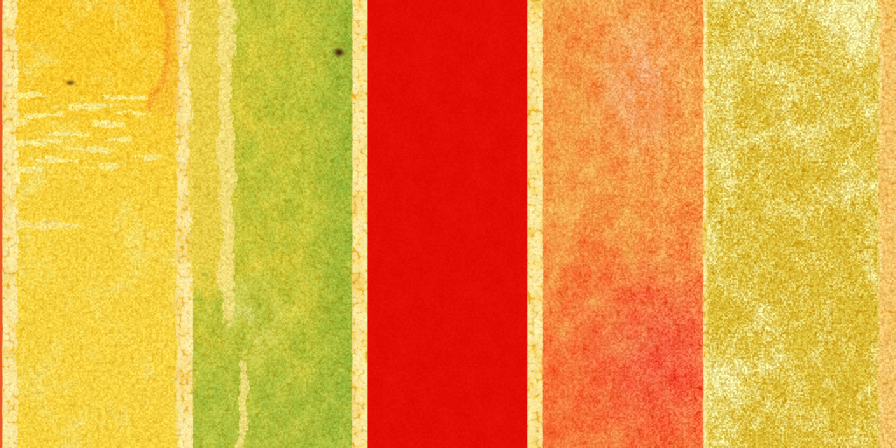
A Shadertoy shader for this background:

```glsl
vec2 hash2(vec2 p) {
    vec3 q = fract(p.xyx * vec3(0.1031, 0.103, 0.0973));
    q += dot(q, q.yzx + 33.33);
    return fract((q.xx + q.yz) * q.zy);
}

// Distance to the nearest scattered cell point
float cells(vec2 p) {
    vec2 cell = floor(p), f = p - cell;
    float nearest = 2.0;
    for (int y = -1; y <= 1; y++)
        for (int x = -1; x <= 1; x++) {
            vec2 o = vec2(x, y);
            vec2 d = o + hash2(cell + o + 50.0) - f;
            nearest = min(nearest, dot(d, d));
        }
    return sqrt(nearest);
}

// Cloudy cellular layers, centred near zero
float blotch(vec2 p) {
    float sum = 0.0, amp = 0.5;
    for (int i = 0; i < 5; i++) {
        sum += amp * (cells(p) - 0.5);
        p = mat2(1.6, 1.2, -1.2, 1.6) * p + 7.3;
        amp *= 0.72;
    }
    return sum * 1.5;
}

float band(float x, float a, float b, float soft) {
    return smoothstep(a - soft, a + soft, x) * (1.0 - smoothstep(b - soft, b + soft, x));
}

float glow(vec2 p, vec2 centre, vec2 size) {
    vec2 d = (p - centre) / size;
    return exp(-dot(d, d));
}

void mainImage(out vec4 fragColor, in vec2 fragCoord) {
    vec2 p = fragCoord / iResolution.xy * vec2(2.0, 1.0);
    float aa = 0.7 / iResolution.y;
    float cloud = blotch(p * 7.0);
    float wear = blotch(p * vec2(19.0, 13.0) + 31.0);
    float crackle = smoothstep(0.45, 0.9, cells(p * 105.0 + 9.0));
    float grain = (cells(p * 150.0) - 0.5) * 0.6 + (hash2(floor(p * 256.0)).x - 0.5) * 0.9;
    float x = p.x + 0.002 * wear;
    float y = p.y + 0.03 * cloud;

    // Worn paper showing between the stripes
    float stained = clamp(0.25 + 1.2 * wear + 0.9 * grain + 0.6 * crackle, 0.0, 1.0);
    vec3 col = mix(vec3(0.98, 0.91, 0.62), vec3(0.93, 0.73, 0.20), stained);

    // Yellow stripe with an amber top
    vec3 yellow = mix(vec3(0.96, 0.82, 0.24), vec3(0.97, 0.78, 0.15), smoothstep(0.4, 1.0, y));
    yellow = mix(yellow, vec3(0.95, 0.88, 0.47), clamp(1.2 * cloud + 0.6 * wear + 0.2, 0.0, 0.8));
    col = mix(col, yellow, band(x + 0.012 * wear, 0.036, 0.392, 0.003));

    // Curved orange water stain
    float stainX = 0.362 + 0.022 * sin((p.y - 0.82) * 13.0) + 0.03 * cloud;
    float stainTop = smoothstep(0.73, 0.75, y);
    float rim = exp(-pow((p.x - stainX) / 0.008, 2.0));
    col = mix(col, vec3(0.95, 0.60, 0.12), 0.8 * rim * stainTop);
    col = mix(col, vec3(0.96, 0.70, 0.20), 0.4 * stainTop * band(p.x, stainX, 0.4, 0.004));

    // Broken horizontal scrapes
    for (int i = 0; i < 9; i++) {
        float k = float(i);
        float lineY = 0.785 - 0.02 * k + 0.004 * sin(p.x * 17.0 + k * 2.0);
        float reach = mix(0.22, 0.37, hash2(vec2(k, 4.0)).x);
        float scrape = 1.0 - smoothstep(0.003, 0.006, abs(p.y - lineY) + 0.012 * wear);
        float gaps = smoothstep(-0.3, 0.0, sin(p.x * 29.0 + k * 2.4) + 2.0 * wear);
        col = mix(col, vec3(0.97, 0.91, 0.54), 0.9 * scrape * gaps * band(x, 0.02, reach, 0.01));
    }
    float lowScrape = 1.0 - smoothstep(0.002, 0.006, abs(p.y - 0.497) + 0.02 * wear);
    col = mix(col, vec3(0.97, 0.89, 0.52), 0.8 * lowScrape * band(x, 0.0, 0.18, 0.02));

    // Green stripe, mellow in the middle and fresh along the right
    vec3 green = mix(vec3(0.77, 0.77, 0.22), vec3(0.64, 0.72, 0.21), smoothstep(0.62, 0.78, x + 0.1 * cloud));
    green = mix(green, vec3(0.86, 0.79, 0.22), clamp(0.45 + 1.3 * cloud, 0.0, 0.85) * (1.0 - smoothstep(0.64, 0.8, x)));
    green = mix(green, vec3(0.66, 0.74, 0.24), 0.6 * (1.0 - smoothstep(0.05, 0.32, y)));
    float mint = glow(p, vec2(0.56, 0.29), vec2(0.06, 0.08));
    green = mix(green, vec3(0.80, 0.83, 0.45), mint * clamp(0.5 + 1.5 * wear, 0.0, 1.0));
    green += vec3(0.13, 0.07, 0.05) * wear;
    col = mix(col, green, band(x, 0.43, 0.786, 0.002));

    // Yellow overlap and peeled strips on the green
    float overlap = band(x + 0.015 * wear, 0.42, 0.515, 0.003) * smoothstep(0.26, 0.4, y + 0.1 * wear);
    col = mix(col, vec3(0.93, 0.81, 0.27), 0.85 * overlap);
    float ragged = x + 0.02 * cloud + 0.012 * wear;
    float peel = band(ragged, 0.484, 0.517, 0.002) * smoothstep(0.26, 0.28, y);
    peel += band(ragged, 0.525, 0.546, 0.002) * (1.0 - smoothstep(0.19, 0.2, y));
    col = mix(col, vec3(0.95, 0.87, 0.49), 0.85 * peel);

    // Orange stripe fading into coral
    vec3 orange = mix(vec3(0.96, 0.49, 0.23), vec3(0.95, 0.64, 0.29), smoothstep(0.1, 0.55, y + 0.2 * cloud));
    orange = mix(orange, vec3(0.95, 0.37, 0.27), 0.75 * glow(p, vec2(1.48, 0.2), vec2(0.16, 0.18)));
    float pink = glow(p, vec2(1.43, 0.82), vec2(0.08, 0.14));
    orange = mix(orange, vec3(0.95, 0.67, 0.52), pink * clamp(0.6 + wear, 0.0, 1.0));
    orange += vec3(0.0, 0.16, 0.10) * wear + vec3(0.0, 0.08, 0.05) * cloud;
    col = mix(col, orange, band(x, 1.211, 1.569, 0.002));

    // Speckled gold stripe with pale abrasions
    float pale = 0.4 + 0.8 * cloud + 0.8 * wear + 0.25 * smoothstep(0.4, 1.0, y);
    pale += 0.6 * glow(p, vec2(1.93, 0.92), vec2(0.06, 0.04));
    pale += 0.5 * glow(p, vec2(1.62, 0.13), vec2(0.05, 0.08));
    vec3 gold = mix(vec3(0.86, 0.73, 0.20), vec3(0.94, 0.91, 0.62), clamp(pale + grain * 0.45, 0.0, 1.0));
    col = mix(col, gold, band(x, 1.578, 1.962, 0.006));
    col = mix(col, vec3(0.94, 0.72, 0.34), 0.75 * smoothstep(1.955, 1.968, x + 0.01 * wear));

    // Paper grain and fine cracks, heavier toward the right
    float rough = mix(0.12, 0.17, smoothstep(1.2, 1.65, p.x));
    col += rough * (grain * vec3(0.6, 0.9, 1.0) - (crackle - 0.25) * vec3(0.3, 0.6, 0.7));

    // Clean red stripe and the red left border
    vec3 red = vec3(0.89, 0.055, 0.02) + 0.025 * grain + 0.02 * wear;
    col = mix(col, red, band(p.x, 0.820, 1.177, aa));
    col = mix(col, vec3(0.92, 0.35, 0.14), 1.0 - smoothstep(0.003, 0.007, x));

    // Small dark flecks
    float fleck = glow(p, vec2(0.757, 0.883), vec2(0.010, 0.008));
    fleck += 0.7 * glow(p, vec2(0.157, 0.815), vec2(0.008, 0.005));
    col = mix(col, vec3(0.27, 0.13, 0.04), fleck);

    fragColor = vec4(clamp(col, 0.0, 1.0), 1.0);
}
```
